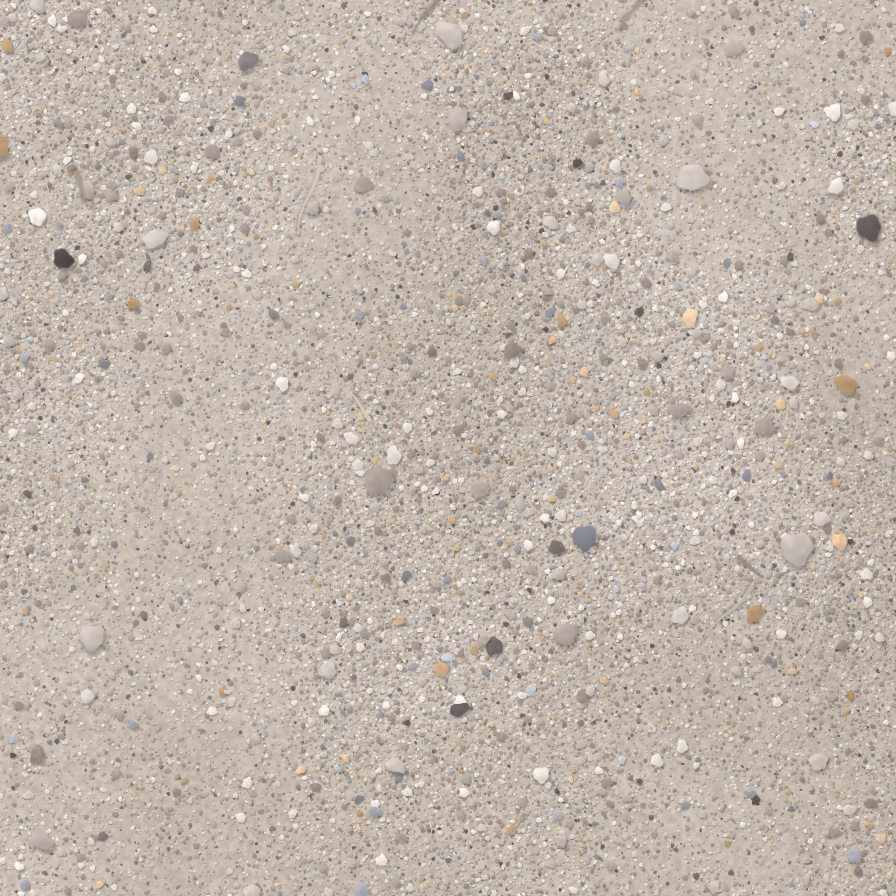
Write a WebGL 2 fragment shader that draws this texture.

```glsl
#version 300 es
precision highp float;

uniform vec2 u_resolution;
out vec4 fragColor;

const vec3 SAND = vec3(0.775, 0.73, 0.685);
const vec3 DARK_SAND = vec3(0.60, 0.545, 0.51);
const vec3 PALE_SAND = vec3(0.935, 0.905, 0.875);
const vec3 OCHRE = vec3(0.80, 0.65, 0.49);
const vec3 SLATE = vec3(0.59, 0.61, 0.65);
const vec3 UMBER = vec3(0.38, 0.345, 0.335);

vec3 hash3(vec2 cell, float seed) {
  vec3 p = fract((cell.xyx + seed * 17.3) * vec3(0.1031, 0.1030, 0.0973));
  p += dot(p, p.yxz + 33.33);
  return fract((p.xxy + p.yzz) * p.zyx);
}

float valueNoise(vec2 p, float seed) {
  vec2 cell = floor(p);
  vec2 f = fract(p);
  f = f * f * (3.0 - 2.0 * f);
  float low = mix(hash3(cell, seed).x, hash3(cell + vec2(1, 0), seed).x, f.x);
  float high = mix(hash3(cell + vec2(0, 1), seed).x, hash3(cell + vec2(1, 1), seed).x, f.x);
  return mix(low, high, f.y);
}

float fbm(vec2 p, float seed) {
  float sum = 0.0;
  float amplitude = 0.5;
  for (int i = 0; i < 4; i++) {
    sum += amplitude * valueNoise(p, seed + float(i));
    p = mat2(1.6, 1.2, -1.2, 1.6) * p;
    amplitude *= 0.5;
  }
  return sum / 0.9375;
}

mat2 rotation(float angle) {
  float c = cos(angle);
  float s = sin(angle);
  return mat2(c, s, -s, c);
}

// Mostly beige stone, with a few ochre, slate and umber ones
vec3 stoneColour(vec3 h) {
  vec3 colour = mix(DARK_SAND, PALE_SAND, h.x);
  colour = mix(colour, OCHRE + 0.15 * (h.x - 0.4), 0.75 * step(0.92, h.y));
  colour = mix(colour, SLATE + 0.3 * (h.x - 0.4), 0.75 * step(h.y, 0.08));
  return mix(colour, UMBER + 0.2 * h.x, step(h.z, 0.045));
}

// Signed distance to a lumpy, stretched pebble
float pebble(vec2 p, float radius, vec3 h) {
  p = rotation(6.283 * h.x) * p;
  p.y *= mix(1.0, 1.6, h.y);
  float angle = atan(p.y, p.x + 1e-5);
  float lumps = 0.09 * cos(3.0 * angle + 9.0 * h.z) + 0.06 * cos(5.0 * angle + 6.0 * h.y);
  return length(p) - radius * (1.0 + lumps);
}

// One layer of stones, sparser where the sand is smooth
vec3 scatterStones(vec3 ground, vec2 uv, float cells, float density, float contrast, float seed) {
  vec2 p = uv * cells;
  vec2 home = floor(p);
  float blur = max(0.8 * cells / u_resolution.y, 0.05);
  vec2 light = vec2(-0.5, 0.85);
  for (int y = -1; y <= 1; y++) {
    for (int x = -1; x <= 1; x++) {
      vec2 cell = home + vec2(x, y);
      vec3 place = hash3(cell, seed);
      vec3 shape = hash3(cell, seed + 3.0);
      float coarse = smoothstep(0.2, 0.75, valueNoise(cell / cells * 5.0, 41.0));
      if (place.z > density * mix(0.5, 1.25, coarse)) continue;
      vec2 q = p - cell - place.xy;
      float radius = mix(0.25, 0.52, shape.z * shape.z);
      float d = pebble(q, radius, shape);
      float shadow = pebble(q + 0.13 * light, radius, shape);
      ground *= 1.0 - 0.2 * contrast * smoothstep(0.15, -0.1, shadow);
      vec3 colour = mix(SAND, stoneColour(hash3(cell, seed + 7.0)), contrast);
      colour *= 1.0 + 0.09 * dot(q, light) / radius;
      colour *= 1.0 + 0.10 * (valueNoise(p * 5.0, seed) - 0.5);
      ground = mix(ground, colour, smoothstep(blur, -blur, d));
    }
  }
  return ground;
}

// Thin tapered stalk lying on the sand
vec3 layStalk(vec3 ground, vec2 uv, vec3 place, vec3 form) {
  vec2 q = rotation(6.283 * place.z) * (uv - place.xy);
  float halfLength = mix(0.015, 0.06, form.x * form.x);
  q.y += 0.003 * sin(q.x * 70.0);
  float width = 0.0017 * (1.0 - 0.5 * q.x / halfLength);
  float d = length(vec2(max(abs(q.x) - halfLength, 0.0), q.y)) - width;
  float pixel = 1.0 / u_resolution.y;
  ground *= 1.0 - 0.12 * smoothstep(0.004, 0.0, d);
  vec3 colour = mix(vec3(0.56, 0.50, 0.45), vec3(0.89, 0.85, 0.78), form.y);
  return mix(ground, colour, 0.85 * smoothstep(pixel, -pixel, d));
}

void main() {
  vec2 uv = gl_FragCoord.xy / u_resolution.y;

  // Fine sand bed
  vec3 colour = SAND * (0.90 + 0.20 * fbm(uv * 190.0, 2.0));

  // Grains from fine to coarse
  colour = scatterStones(colour, uv, 210.0, 0.85, 0.95, 11.0);
  colour = scatterStones(colour, uv, 135.0, 0.42, 0.95, 23.0);
  colour = scatterStones(colour, uv, 80.0, 0.17, 1.0, 37.0);
  colour = scatterStones(colour, uv, 46.0, 0.075, 1.1, 53.0);
  colour = scatterStones(colour, uv, 27.0, 0.04, 1.15, 71.0);

  // Dry stalks
  for (int i = 0; i < 7; i++) {
    vec2 id = vec2(i, 5);
    colour = layStalk(colour, uv, hash3(id, 83.0), hash3(id, 97.0));
  }

  // Broad damp and dusty patches
  float patches = fbm(uv * 4.0, 61.0);
  colour *= mix(vec3(0.94, 0.93, 0.915), vec3(1.08, 1.085, 1.10), patches);
  fragColor = vec4(clamp(colour, 0.0, 1.0), 1.0);
}
```
